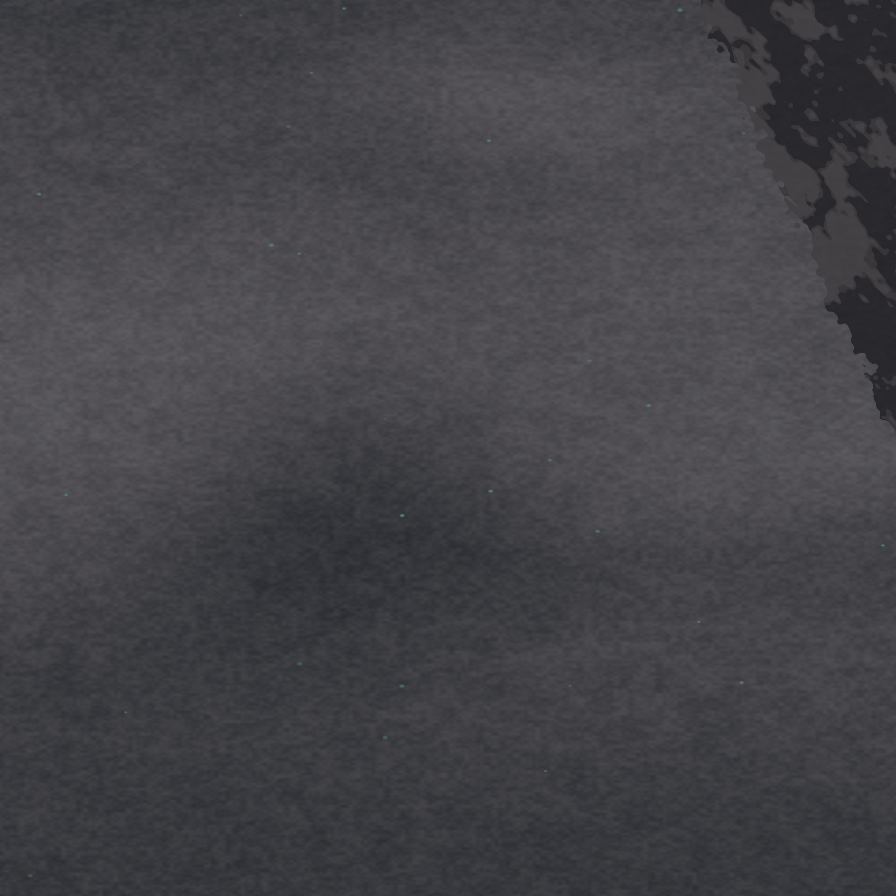
A WebGL 2 fragment shader for this texture:

```glsl
#version 300 es
precision highp float;
// Dim grey haze with woven grain, sparse green specks and a rough dark corner.

uniform vec2 u_resolution;
out vec4 fragColor;

float hash(vec2 p) {
    vec3 q = fract(p.xyx * vec3(0.1031, 0.1030, 0.0973));
    q += dot(q, q.yzx + 33.33);
    return fract((q.x + q.y) * q.z);
}

float valueNoise(vec2 p) {
    vec2 cell = floor(p), f = fract(p);
    f = f * f * (3.0 - 2.0 * f);
    return mix(mix(hash(cell), hash(cell + vec2(1, 0)), f.x),
               mix(hash(cell + vec2(0, 1)), hash(cell + vec2(1, 1)), f.x), f.y);
}

// Soft elliptical patch, 1 at its centre
float patchAt(vec2 p, vec2 centre, vec2 radius) {
    vec2 d = (p - centre) / radius;
    return exp(-dot(d, d));
}

// Broad light and shade
float hazeTone(vec2 p) {
    p += 0.012 * vec2(sin(p.y * 17.0 + 2.0 * sin(p.x * 9.0)),
                      sin(p.x * 13.0 + 1.5 * sin(p.y * 11.0)));
    float tone = 0.0;
    tone += 0.045 * patchAt(p, vec2(0.03, 0.54), vec2(0.36, 0.17));
    tone += 0.037 * patchAt(p, vec2(0.88, 0.49), vec2(0.38, 0.10));
    tone += 0.022 * patchAt(p, vec2(0.50, 0.66), vec2(0.60, 0.09));
    tone += 0.042 * patchAt(p, vec2(0.59, 0.90), vec2(0.17, 0.07));
    tone += 0.018 * patchAt(p, vec2(0.80, 0.78), vec2(0.18, 0.20));
    tone -= 0.068 * patchAt(p, vec2(0.38, 0.40), vec2(0.21, 0.14));
    tone -= 0.024 * patchAt(p, vec2(0.85, 0.37), vec2(0.35, 0.06));
    tone -= 0.030 * patchAt(p, vec2(0.10, 0.25), vec2(0.30, 0.09));
    tone -= 0.014 * patchAt(p, vec2(0.35, 0.82), vec2(0.20, 0.04));
    tone -= 0.046 * (1.0 - smoothstep(0.02, 0.30, p.y));
    tone -= 0.034 * smoothstep(0.84, 1.0, p.y) * (1.0 - 0.5 * p.x);
    return 0.275 + 1.17 * tone;
}

// Fine grain, wider than tall, centred on zero
float grain(vec2 p) {
    return 0.044 * (valueNoise(p * vec2(125, 210)) - 0.5)
         + 0.032 * (valueNoise(p * vec2(240, 360) + 31.0) - 0.5)
         + 0.024 * (valueNoise(p * vec2(28, 60) + 77.0) - 0.5);
}

// Tiny scattered specks, at most one per cell
float specks(vec2 p, float pixel) {
    vec2 cell = floor(p * 16.0);
    vec2 offset = 0.1 + 0.8 * vec2(hash(cell + 5.0), hash(cell + 19.0));
    vec2 d = p - (cell + offset) / 16.0;
    float size = mix(0.0010, 0.0024, hash(cell + 43.0));
    float dotMask = 1.0 - smoothstep(size - pixel, size + pixel, length(d * vec2(0.8, 1.2)));
    return dotMask * step(0.90, hash(cell + 61.0)) * mix(0.35, 0.9, hash(cell + 83.0));
}

void main() {
    vec2 p = gl_FragCoord.xy / u_resolution;
    float pixel = 1.0 / min(u_resolution.x, u_resolution.y);

    // Haze: cool in the shade, nearly neutral in the light
    float tone = hazeTone(p) + grain(p);
    vec3 tint = mix(vec3(-0.005, 0.001, 0.018), vec3(0.004, -0.002, 0.016),
                    smoothstep(0.21, 0.29, tone));
    vec3 colour = tone + tint;
    colour = mix(colour, vec3(0.34, 0.55, 0.43), specks(p, pixel));

    // Rough corner: ragged border and slanted blotches
    vec2 slant = vec2(p.x - p.y, p.x + p.y) * 0.707;
    float ragged = valueNoise(slant * vec2(110, 190)) - 0.5;
    float border = p.x - 0.78 - 0.45 * (1.0 - p.y)
                 + 0.026 * ragged + 0.024 * (valueNoise(slant * vec2(26, 48)) - 0.5);
    float blotch = valueNoise(slant * vec2(19, 31) + 9.0) * 0.55
                 + valueNoise(slant * vec2(46, 85) + 3.0) * 0.33 + ragged * 0.22;
    vec3 rough = mix(vec3(0.160, 0.156, 0.174), vec3(0.225, 0.218, 0.224),
                     smoothstep(0.395, 0.415, blotch));
    rough = mix(rough, vec3(0.262, 0.253, 0.262), smoothstep(0.45, 0.48, blotch));
    rough += 0.25 * grain(p);
    colour = mix(colour, rough, smoothstep(-pixel, pixel, border));

    fragColor = vec4(colour, 1.0);
}
```
